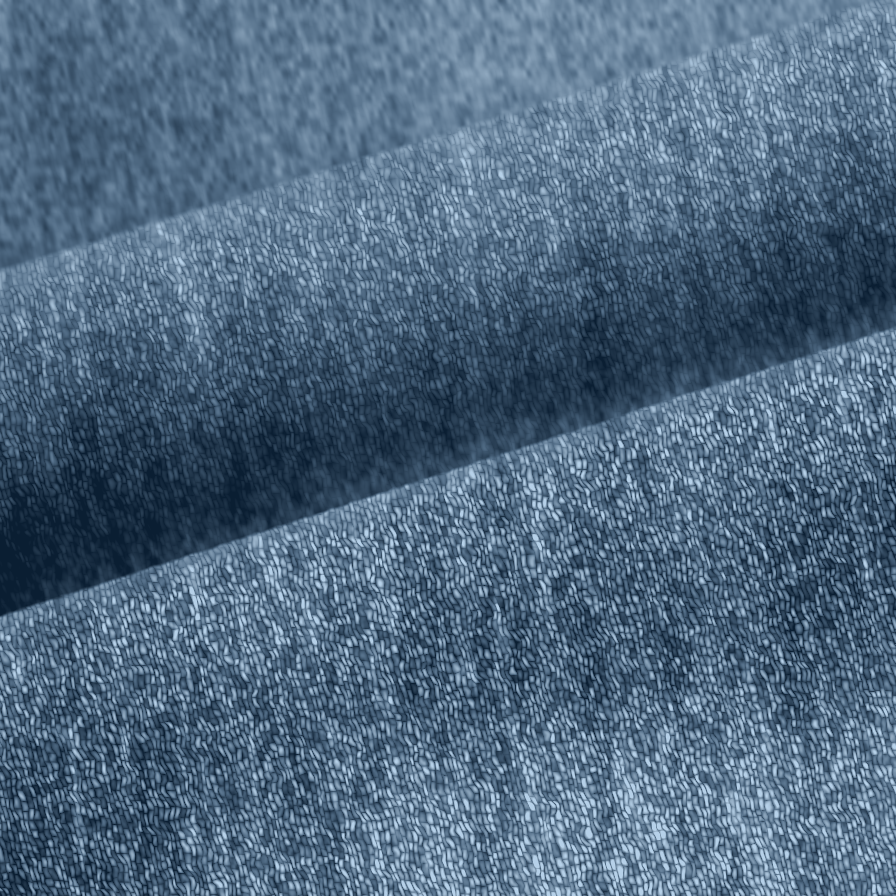
This texture is drawn by a Shadertoy shader. Its source:

```glsl
float hash(vec2 p) {
    vec3 q = fract(vec3(p.xyx) * vec3(0.1031, 0.1030, 0.0973));
    q += dot(q, q.yzx + 33.33);
    return fract((q.x + q.y) * q.z);
}

float noise(vec2 p) {
    vec2 cell = floor(p), f = fract(p);
    f = f * f * (3.0 - 2.0 * f);
    return mix(mix(hash(cell), hash(cell + vec2(1, 0)), f.x),
               mix(hash(cell + vec2(0, 1)), hash(cell + vec2(1, 1)), f.x), f.y);
}

// Twill of slanted stitches with uneven lengths, stepped column by column
float twill(vec2 p) {
    p += 0.006 * (vec2(noise(p * 60.0), noise(p * 52.0 + 9.0)) - 0.5);
    p.x += 0.002 * noise(p * 170.0 + 5.0);
    float x = (p.x + 0.27 * p.y) * 172.0;
    float column = floor(x);
    float y = p.y * 88.0 + column * 0.37 + 0.45 * hash(vec2(column, 4.0));
    y += 0.7 * noise(vec2(column * 7.3, p.y * 60.0));
    vec2 f = vec2(fract(x), fract(y));
    float stitch = pow(sin(3.14159 * f.x), 0.8) * pow(sin(3.14159 * f.y), 0.45);
    float dye = hash(vec2(column, floor(y)) + 20.0);
    return stitch * (0.4 + 1.1 * dye) - 0.54;
}

// Faded slubs running down the warp, sharpest where the cloth is in focus
float streaks(vec2 p, float focus) {
    float x = p.x + 0.09 * p.y;
    float broad = noise(vec2(x * 22.0, p.y * 2.5)) - 0.5;
    float medium = noise(vec2(x * 75.0, p.y * 8.0)) - 0.5;
    float slub = smoothstep(0.68, 1.0, noise(vec2(x * 125.0, p.y * 28.0)));
    return 0.14 * broad + 0.17 * medium + 0.32 * focus * slub;
}

// Sharp stitches blend into soft grain as the cloth leaves focus
float grain(vec2 p, float focus) {
    vec2 q = vec2(p.x + 0.2 * p.y, p.y);
    float soft = noise(q * vec2(125.0, 72.0)) + noise(q * vec2(190.0, 110.0) + 7.0) - 1.0;
    float fine = noise(q * vec2(310.0, 190.0)) - 0.5;
    float sharp = 0.78 * twill(p) + 0.34 * fine;
    return mix(0.36 * soft, sharp, focus) + streaks(p, focus);
}

float backCloth(vec2 p, float depth) {
    vec2 shade = p - vec2(0.08, 0.83);
    float light = 0.58 + 0.12 * smoothstep(0.2, 0.8, p.x);
    light -= 0.17 * exp(-dot(shade, shade) * 30.0);
    light -= 0.05 * smoothstep(0.04, 0.0, depth);
    return light + 0.75 * grain(p + 3.0, 0.04);
}

float middleFold(vec2 p, float depth) {
    float t = depth / 0.38;
    float light = mix(0.7, 0.07, smoothstep(0.12, 0.9, t));
    light -= 0.14 * smoothstep(0.5, 0.0, p.x) * smoothstep(0.02, 0.3, t);
    light += 0.04 * smoothstep(0.06, 0.0, t);
    light += (0.05 + 0.2 * p.x) * smoothstep(0.87, 1.0, t);
    float focus = 0.62 * smoothstep(-0.1, 0.2, t) * smoothstep(1.1, 0.5, t);
    return light + (0.62 + 0.6 * light) * grain(p + 1.0, focus + 0.08);
}

float frontFold(vec2 p, float depth) {
    float light = mix(0.64, 0.39, smoothstep(0.02, 0.23, depth));
    float flare = smoothstep(0.25, 0.44, depth + 0.05 * sin(p.x * 5.0));
    light += 0.31 * flare * smoothstep(0.0, 0.6, p.x);
    light -= 0.07 * smoothstep(0.35, 0.0, p.x);
    light -= 0.12 * smoothstep(0.8, 1.05, p.x) * smoothstep(0.1, 0.25, depth);
    light += 0.05 * smoothstep(0.012, 0.0, depth);
    float focus = mix(0.5, 1.0, smoothstep(0.0, 0.04, depth));
    return light + (0.72 + 0.55 * light) * grain(p, focus);
}

void mainImage(out vec4 fragColor, in vec2 fragCoord) {
    vec2 uv = fragCoord / iResolution.xy;
    float pixel = 1.0 / iResolution.y;

    // Depth below the two slanted crests, with a little woven fuzz
    float fuzz = 0.002 * (noise(uv * 130.0) - 0.5);
    float upper = 0.698 + 0.31 * uv.x - uv.y + fuzz;
    float lower = 0.3125 + 0.323 * uv.x - uv.y + fuzz;

    float value = backCloth(uv, -upper);
    value = mix(value, middleFold(uv, upper), smoothstep(-0.004, 0.004 + pixel, upper));
    value = mix(value, frontFold(uv, lower), smoothstep(-0.002, 0.002 + pixel, lower));

    // Indigo ramp from shadow to washed yarn
    vec3 color = mix(vec3(0.09, 0.17, 0.25), vec3(0.59, 0.69, 0.78), clamp(value, -0.1, 1.25));
    color += vec3(-0.015, 0.0, 0.015) * smoothstep(0.0, 0.5, value) * smoothstep(1.0, 0.5, value);
    fragColor = vec4(clamp(color, 0.0, 1.0), 1.0);
}
```
